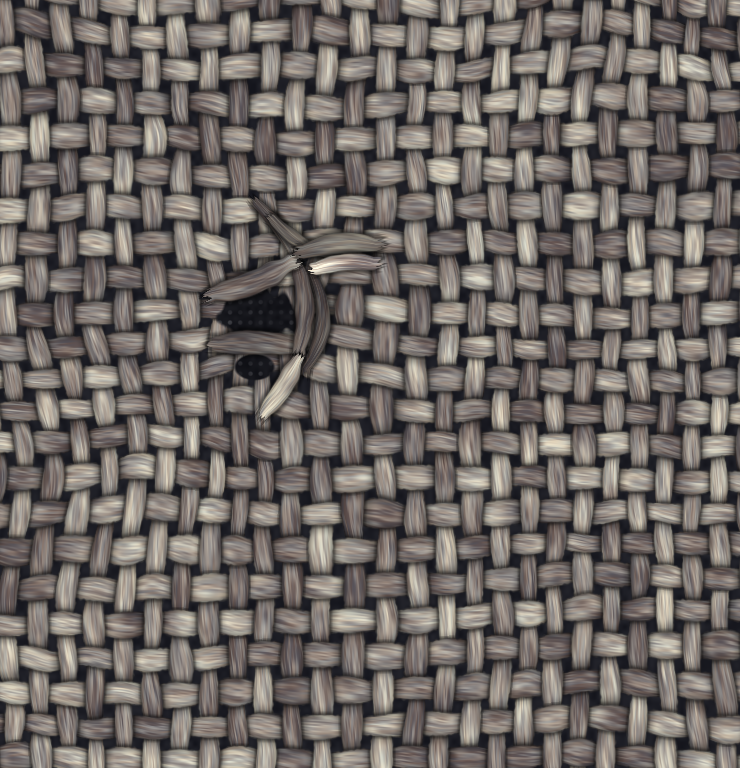
This texture is drawn by a Shadertoy shader. Its source:

```glsl
float hash(vec2 p) {
    vec3 a = fract(p.xyx * 0.1031);
    a += dot(a, a.yzx + 33.33);
    return fract((a.x + a.y) * a.z);
}

float noise(vec2 p) {
    vec2 i = floor(p), f = fract(p);
    f = f * f * (3.0 - 2.0 * f);
    return mix(mix(hash(i), hash(i + vec2(1, 0)), f.x),
               mix(hash(i + vec2(0, 1)), hash(i + vec2(1, 1)), f.x), f.y);
}

// Marled yarn; across runs from -1 to 1 over its width
vec3 yarn(float along, float across, float id) {
    float tone = noise(vec2(along * 0.6, id * 7.0));
    float streak = noise(vec2(along * 1.1, across * 3.2 + along * 1.3 + id * 31.0));
    float fibre = noise(vec2(along * 2.6 + 40.0, across * 8.0 + along * 2.2 + id * 57.0));
    float t = tone * 0.48 + streak * 0.32 + fibre * 0.3 - 0.05;
    vec3 c = mix(vec3(0.31, 0.272, 0.275), vec3(0.54, 0.51, 0.485), smoothstep(0.12, 0.62, t));
    c = mix(c, vec3(0.77, 0.75, 0.68), smoothstep(0.5, 0.95, t));
    c += 0.05 * (noise(vec2(along * 2.0, across * 6.0 + id * 13.0)) - 0.5) * vec3(1.0, 0.0, -0.8);
    return c * (0.48 + 0.57 * sqrt(max(0.0, 1.0 - across * across)));
}

// Loose bowed strand from a to b, laid over the cloth with a soft shadow
void strand(inout vec3 col, vec2 p, vec2 a, vec2 b, float bow, float width, float gain) {
    vec2 dir = normalize(b - a);
    float len = length(b - a);
    float along = dot(p - a, dir);
    float t = clamp(along / len, 0.0, 1.0);
    float side = dot(p - a, vec2(-dir.y, dir.x)) - bow * 4.0 * t * (1.0 - t);
    float w = width * (0.65 + 0.35 * sin(3.14159 * t) + 0.25 * (noise(vec2(along * 60.0, a.x * 90.0)) - 0.5));
    float fray = 0.012 * (noise(vec2(side * 700.0, a.y * 50.0)) - 0.5);
    float over = max(0.0, abs(along - len * 0.5) - len * 0.5 + fray);
    float d = length(vec2(side, over)) - w;
    col *= 1.0 - 0.5 * smoothstep(0.008, 0.0, d);
    vec3 c = yarn(along * 24.0, side / w, floor(a.x * 900.0)) * gain;
    col = mix(col, c, smoothstep(0.0016, -0.0016, d));
}

void mainImage(out vec4 fragColor, in vec2 fragCoord) {
    vec2 uv = fragCoord / iResolution.xy;
    vec2 p = uv * vec2(0.965, 1.0);

    // Weave grid, gently distorted and drawn in around the tear
    vec2 q = uv * vec2(26.0, 22.15) + vec2(8.0, 8.21);
    q += 0.75 * (vec2(noise(uv * 5.0 + 3.0), noise(uv * 5.0 + 19.0)) - 0.5);
    q += 0.16 * (vec2(noise(q * 0.8), noise(q * 0.8 + 57.0)) - 0.5);
    vec2 tear = p - vec2(0.336, 0.588);
    q += 9.0 * tear * exp(-dot(tear, tear) * 130.0);

    vec2 cell = floor(q), f = fract(q) - 0.5;
    float weftLift = cos(3.14159 * (q.x - 0.5 + cell.y));
    float warpLift = -cos(3.14159 * (q.y - 0.5 + cell.x));

    // Thread centres and half widths
    float v = f.y + 0.10 * (noise(vec2(q.x * 0.9, cell.y * 11.0)) - 0.5);
    float u = f.x + 0.10 * (noise(vec2(cell.x * 11.0, q.y * 0.9 + 70.0)) - 0.5);
    float weftW = 0.28 + 0.09 * noise(vec2(q.x * 0.8, cell.y * 5.0 + 90.0)) + 0.035 * weftLift;
    float warpW = 0.28 + 0.09 * noise(vec2(cell.x * 5.0 + 90.0, q.y * 0.8)) + 0.035 * warpLift;
    float fuzz = 0.05 * (noise(q * 9.0) - 0.5);
    float weftMask = smoothstep(0.045, -0.045, abs(v) - weftW + fuzz);
    float warpMask = smoothstep(0.045, -0.045, abs(u) - warpW + fuzz);

    vec3 weft = yarn(q.x, v / weftW, cell.y) * mix(0.6, 1.13, smoothstep(-0.9, 0.6, weftLift));
    vec3 warp = yarn(q.y, u / warpW, cell.x + 43.0) * mix(0.6, 1.13, smoothstep(-0.9, 0.6, warpLift));

    // Dark backing, faintly dotted by cloth beneath
    vec3 gap = vec3(0.075, 0.078, 0.105) + 0.06 * noise(q * 5.0);
    vec2 dots = fract(p * 75.0) - 0.5;
    vec3 backing = gap * 0.75 + 0.16 * smoothstep(0.3, 0.12, length(dots)) * noise(p * 60.0);

    // Plain weave: the upper thread alternates at each crossing
    vec3 col;
    if (mod(cell.x + cell.y, 2.0) < 0.5) {
        warp *= 1.0 - 0.35 * smoothstep(0.13, 0.0, abs(v) - weftW);
        col = mix(mix(gap, warp, warpMask), weft, weftMask);
    } else {
        weft *= 1.0 - 0.35 * smoothstep(0.13, 0.0, abs(u) - warpW);
        col = mix(mix(gap, weft, weftMask), warp, warpMask);
    }

    // Ragged hole
    float hole = length(tear / vec2(0.052, 0.036)) + 0.35 * (noise(p * 70.0) - 0.5);
    float lower = length((p - vec2(0.332, 0.522)) / vec2(0.026, 0.017));
    col = mix(backing, col, smoothstep(0.9, 1.08, min(hole, lower)));

    // Broken and displaced strands around the hole
    strand(col, p, vec2(0.285, 0.552), vec2(0.385, 0.550), 0.003, 0.017, 0.95);
    strand(col, p, vec2(0.335, 0.735), vec2(0.385, 0.668), 0.004, 0.010, 0.85);
    strand(col, p, vec2(0.355, 0.715), vec2(0.430, 0.668), -0.006, 0.009, 0.75);
    strand(col, p, vec2(0.408, 0.640), vec2(0.398, 0.520), 0.018, 0.010, 0.80);
    strand(col, p, vec2(0.385, 0.660), vec2(0.390, 0.545), 0.010, 0.013, 0.95);
    strand(col, p, vec2(0.387, 0.530), vec2(0.346, 0.464), 0.003, 0.014, 1.12);
    strand(col, p, vec2(0.278, 0.617), vec2(0.378, 0.658), -0.006, 0.017, 1.05);
    strand(col, p, vec2(0.395, 0.672), vec2(0.490, 0.682), 0.006, 0.014, 0.85);
    strand(col, p, vec2(0.412, 0.650), vec2(0.488, 0.657), 0.005, 0.012, 1.35);

    fragColor = vec4(clamp(col, 0.0, 1.0), 1.0);
}
```
